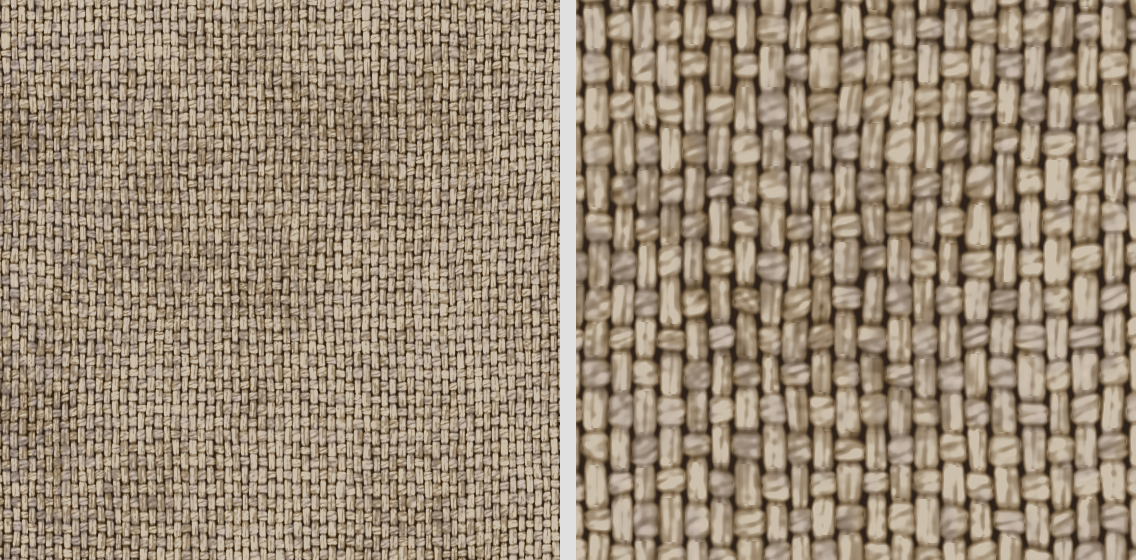
Left, the full canvas; right, a detail of the centre.
A WebGL 1 fragment shader for this texture:

```glsl
precision highp float;
// Coarse plain-weave linen: plump two-ply warp over weft, with dark upright slots.

uniform vec2 u_resolution;

const vec2 THREADS = vec2(65.0, 43.5);    // warp columns, weft rows
const float WARP_HALF = 0.43;             // half widths in thread pitches
const float WEFT_HALF = 0.36;
const float FEATHER = 0.10;
const float DRIFT = 0.40;                 // slow bending of the cloth
const float WOBBLE = 0.15;                // uneven spacing of single threads
const float FIBRE = 0.60;
const float GRAIN = 0.50;
const float BLOTCH = 0.46;
const float CREASE = 0.34;                // darkness between the two plies
const float SIDE_LIGHT = 0.16;            // light falling from the left
const float SPECK_RARITY = 0.9993;
const float PI = 3.14159265;

const vec3 SHADOW = vec3(0.175, 0.13, 0.10);
const vec3 BROWN = vec3(0.435, 0.35, 0.235);
const vec3 TAN = vec3(0.62, 0.54, 0.435);
const vec3 CREAM = vec3(0.80, 0.75, 0.67);
const vec3 COOL_GREY = vec3(0.52, 0.47, 0.46);
const vec3 SPECK = vec3(0.72, 0.43, 0.20);

float hash(vec2 p) {
  return fract(sin(dot(p, vec2(127.1, 311.7))) * 43758.5453);
}

float noise(vec2 p) {
  vec2 i = floor(p);
  vec2 f = fract(p);
  f = f * f * (3.0 - 2.0 * f);
  return mix(mix(hash(i), hash(i + vec2(1.0, 0.0)), f.x),
             mix(hash(i + vec2(0.0, 1.0)), hash(i + vec2(1.0, 1.0)), f.x), f.y);
}

// Coverage of a thread at signed distance d from its centre line.
float cover(float d, float halfWidth, float pixel) {
  float soft = max(FEATHER, pixel);
  return 1.0 - smoothstep(halfWidth - soft, halfWidth + soft, abs(d));
}

// Dark groove between two plies, a = position across the thread, -1 to 1.
float groove(float a, float offset) {
  float d = (a - offset) / 0.26;
  return 1.0 - CREASE * exp(-d * d);
}

vec3 ramp(float t) {
  vec3 c = mix(SHADOW, BROWN, smoothstep(0.0, 0.38, t));
  c = mix(c, TAN, smoothstep(0.3, 0.64, t));
  return mix(c, CREAM, smoothstep(0.6, 1.02, t));
}

void main() {
  vec2 uv = gl_FragCoord.xy / u_resolution;
  vec2 pixel = 0.7 * THREADS / u_resolution;

  // Bend the cloth, then let neighbouring threads wander.
  vec2 p = uv * THREADS;
  p += DRIFT * (vec2(noise(uv * 4.0), noise(uv * 4.0 + 31.0)) - 0.5) * 2.0;
  p += WOBBLE * (vec2(noise(p * vec2(0.9, 0.4) + 7.0),
                      noise(p * vec2(0.5, 0.8) + 53.0)) - 0.5) * 2.0;
  vec2 id = floor(p);
  vec2 q = fract(p) - 0.5;

  // Opposed waves carry the threads over and under each other.
  float warpWave = cos(PI * (p.y - 0.5 - id.x));
  float weftWave = -cos(PI * (p.x - 0.5 - id.y));
  float warpLift = 0.5 + 0.5 * warpWave;
  float weftLift = 0.5 + 0.5 * weftWave;

  // Thread widths vary along their length and taper where they dive.
  float warpHalf = WARP_HALF * (0.86 + 0.26 * noise(vec2(id.x * 7.3, p.y * 0.7)))
                 * (0.78 + 0.22 * smoothstep(0.1, 0.7, warpLift));
  float weftHalf = WEFT_HALF * (0.76 + 0.46 * noise(vec2(p.x * 0.6, id.y * 9.1)))
                 * (0.7 + 0.3 * smoothstep(0.2, 0.9, weftLift));
  float a = q.x / warpHalf;
  float b = q.y / weftHalf;

  // Fine fibres run along each thread, with slightly twisted plies.
  float warpFibre = 1.0 + FIBRE * (noise(vec2(p.x * 5.0 - p.y * 0.3, p.y * 1.8)) - 0.5);
  float weftFibre = 1.0 + FIBRE * (noise(vec2(p.x * 2.2, p.y * 7.0 - p.x * 1.4)) - 0.5);
  float twist = 0.5 * (hash(id) - 0.5);
  float warpTone = 1.09 * smoothstep(0.0, 0.7, warpLift) * (1.0 - 0.5 * a * a)
                 * (1.0 - SIDE_LIGHT * a) * groove(a, twist + 0.2 * q.y) * warpFibre;
  float weftTone = 1.06 * smoothstep(0.16, 0.88, weftLift) * (1.0 - 0.4 * b * b)
                 * groove(b, twist + 0.7 * q.x) * weftFibre;

  // Stack the threads, the higher one on top.
  float warpMask = cover(q.x, warpHalf, pixel.x);
  float weftMask = cover(q.y, weftHalf, pixel.y);
  float warpHeight = warpWave + 0.5 * max(0.0, 1.0 - a * a);
  float weftHeight = weftWave + 0.5 * max(0.0, 1.0 - b * b);
  float warpOnTop = mix(weftTone * weftMask, warpTone, warpMask);
  float weftOnTop = mix(warpTone * warpMask, weftTone, weftMask);
  float over = smoothstep(-0.25, 0.25, warpHeight - weftHeight);
  float tone = mix(weftOnTop, warpOnTop, over);

  // Uneven brightness: broad blotches, streaky threads, stitches, grain.
  float blotch = 0.6 * noise(uv * 4.0 + 11.0) + 0.4 * noise(uv * 11.0 + 3.0) - 0.5;
  float streak = noise(vec2(id.x * 3.7, uv.y * 6.0)) - 0.5;
  float grain = noise(p * vec2(4.0, 5.5) + 23.0) - 0.5;
  tone *= 1.04 + BLOTCH * blotch + 0.18 * streak
        + 0.2 * (hash(id + 19.0) - 0.5) + GRAIN * grain;

  // Cool cast, mostly on the weft and to the left, and stray coloured fibres.
  vec3 colour = ramp(tone);
  float cool = (0.4 + 0.3 * (1.0 - smoothstep(0.0, 0.4, uv.x))) * mix(1.0, 0.5, over)
             * smoothstep(0.3, 0.75, noise(p * 1.3 + 71.0)) * smoothstep(0.15, 0.45, tone);
  colour = mix(colour, COOL_GREY * (0.5 + 0.78 * tone), cool);
  float speck = step(SPECK_RARITY, hash(id + 5.3))
              * (1.0 - smoothstep(0.25, 0.5, length(q)));
  colour = mix(colour, SPECK, 0.75 * speck);
  gl_FragColor = vec4(colour, 1.0);
}
```
